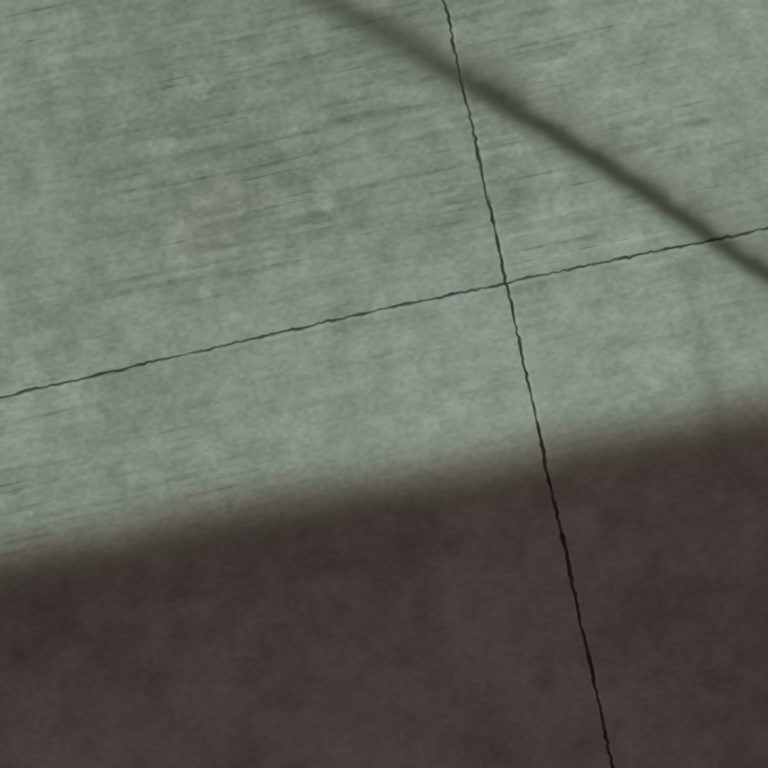
Give the GLSL for this texture, as a WebGL 2 fragment shader.

```glsl
#version 300 es
precision highp float;
// Weathered green concrete slabs with thin joints, a slanting bar shadow and a broad dark shade.

#define SLAB_LIGHT vec3(0.520, 0.572, 0.522)
#define SLAB_DULL vec3(0.455, 0.495, 0.450)
#define SHADE_WARM vec3(0.276, 0.245, 0.230)
#define SHADE_DEEP vec3(0.222, 0.194, 0.182)
#define BAR_COLOR vec3(0.225, 0.240, 0.200)
#define SHADE_SOFTNESS 0.050
#define JOINT_WIDTH 0.0015
#define STREAK_SLOPE 0.22
#define GRAIN 0.050

uniform vec2 u_resolution;
out vec4 fragColor;

float hash(vec2 p) {
    vec3 q = fract(p.xyx * vec3(0.1031, 0.1030, 0.0973));
    q += dot(q, q.yzx + 33.33);
    return fract((q.x + q.y) * q.z);
}

float noise(vec2 p) {
    vec2 cell = floor(p), f = fract(p);
    f = f * f * (3.0 - 2.0 * f);
    float low = mix(hash(cell), hash(cell + vec2(1, 0)), f.x);
    float high = mix(hash(cell + vec2(0, 1)), hash(cell + vec2(1, 1)), f.x);
    return mix(low, high, f.y);
}

// Layered noise centred on zero
float fbm(vec2 p) {
    float sum = 0.0, amp = 0.5;
    for (int i = 0; i < 5; i++) {
        sum += amp * (noise(p) - 0.5);
        p = mat2(0.8, 0.6, -0.6, 0.8) * p * 2.03 + 17.3;
        amp *= 0.5;
    }
    return sum;
}

// Soft round spot with separate radii
float spot(vec2 p, vec2 center, vec2 radius) {
    vec2 d = (p - center) / radius;
    return exp(-dot(d, d));
}

// Soft thin line from a signed distance
float line(float d, float halfWidth, float blur) {
    return 1.0 - smoothstep(halfWidth - blur, halfWidth + blur, abs(d));
}

void main() {
    vec2 uv = gl_FragCoord.xy / u_resolution;
    float blur = max(0.0016, 0.8 / min(u_resolution.x, u_resolution.y));
    vec2 along = vec2(uv.x + STREAK_SLOPE * uv.y, uv.y - STREAK_SLOPE * uv.x);

    // Surface noise: clouds, mottling, brushed streaks and fine grain
    float clouds = fbm(uv * 5.0 + 3.0);
    float mottle = fbm(uv * 34.0 + 41.0);
    float streak = noise(along * vec2(11.0, 130.0) + 9.0) - 0.5;
    float grain = noise(along * vec2(150.0, 220.0)) - 0.5;

    // Lit slab, duller toward the upper left and in worn patches
    float dull = 0.30 + 0.8 * clouds
        + 0.40 * spot(uv, vec2(0.22, 0.72), vec2(0.34, 0.24))
        + 0.35 * spot(uv, vec2(0.35, 1.0), vec2(0.35, 0.20))
        - 0.30 * spot(uv, vec2(0.62, 0.54), vec2(0.50, 0.10));
    vec3 color = mix(SLAB_LIGHT, SLAB_DULL, clamp(dull, 0.0, 1.0));
    color += vec3(0.012, 0.005, -0.010) * spot(uv, vec2(0.24, 0.69), vec2(0.16, 0.13));
    float worn = smoothstep(-0.15, 0.20, fbm(uv * 4.0 + 27.0));
    color += GRAIN * grain + 0.10 * mottle + 0.045 * streak * (0.4 + worn);

    // Fine broken scratches following the streaks, and pale flecks
    float scratch = noise(along * vec2(12.0, 210.0) + 70.0);
    float broken = noise(along * vec2(60.0, 130.0) + 12.0);
    color -= 0.07 * smoothstep(0.62, 0.95, scratch) * broken * (0.3 + worn);
    color += 0.05 * smoothstep(0.12, 0.30, fbm(uv * 26.0 + 55.0)) * worn;

    // Bar shadow: a gently bending band, softer at its upper end
    float run = uv.x - 0.423;
    float barY = 1.0 - 0.54 * run - 0.14 * run * run;
    float barDist = (uv.y - barY) * 0.85 + 0.010 * mottle;
    float barWidth = mix(0.021, 0.0150, smoothstep(0.0, 0.35, run));
    float bar = exp(-pow(abs(barDist) / barWidth, 2.0));
    float barDepth = mix(0.56, 0.88, smoothstep(0.05, 0.25, run));
    float halo = exp(-pow((barDist - 0.022) / 0.024, 2.0)) * smoothstep(0.0, 0.15, run);
    color = mix(color, vec3(0.41, 0.40, 0.36), 0.36 * halo);
    color = mix(color, BAR_COLOR + 0.04 * mottle, barDepth * bar);

    // Broad shade over the lower part with a warm, uneven penumbra
    float shadeEdge = 0.282 + 0.196 * uv.x + 0.020 * clouds;
    float depth = shadeEdge - uv.y + 0.022 * mottle;
    float shade = smoothstep(-SHADE_SOFTNESS, SHADE_SOFTNESS, depth);
    float deep = 0.32 + 1.1 * fbm(uv * 6.0 + 63.0)
        + 0.40 * exp(-pow((depth - 0.07) / 0.06, 2.0)) + 0.20 * smoothstep(0.65, 1.0, uv.x);
    vec3 shadeColor = mix(SHADE_WARM, SHADE_DEEP, clamp(deep, 0.0, 1.0));
    shadeColor += 0.055 * mottle + 0.020 * grain;
    shadeColor += vec3(0.006, 0.010, 0.002) * smoothstep(0.12, 0.0, depth);
    color = mix(color, shadeColor, shade);
    color += vec3(0.010, 0.0, -0.004) * shade * (1.0 - shade) * 4.0;

    // Faint vertical stain at the right
    float stain = spot(uv, vec2(0.925 - 0.20 * (uv.y - 0.5), 0.52), vec2(0.016, 0.13));
    color *= 1.0 - 0.08 * stain * (0.6 + noise(uv * 40.0));

    // Slab joints with ragged edges and a pale lip
    float wobble = 0.0024 * (noise(uv * 38.0) - 0.5) + 0.0026 * (noise(uv * 150.0) - 0.5);
    float crossDist = uv.y - (0.482 + 0.2395 * uv.x - 0.0185 * uv.x * uv.x) + wobble;
    float uprightDist = uv.x - (0.798 - 0.22 * uv.y) + wobble;
    float chip = 0.6 + 0.8 * noise(uv * 70.0 + 5.0);
    float crossJoint = line(crossDist, JOINT_WIDTH * chip, blur);
    float uprightJoint = line(uprightDist, JOINT_WIDTH * chip * (1.1 + 0.3 * shade), blur);
    float lip = line(uprightDist - 0.005, 0.0015, blur) + line(crossDist + 0.005, 0.0015, blur);
    color += 0.025 * lip * (1.0 - 0.7 * shade);
    color *= 1.0 - 0.46 * crossJoint * (0.45 + 0.55 * chip);
    vec3 jointColor = mix(vec3(0.20, 0.22, 0.18), vec3(0.09, 0.07, 0.065), shade);
    color = mix(color, jointColor, uprightJoint * clamp(0.55 + 0.35 * chip, 0.0, 1.0));

    fragColor = vec4(clamp(color, 0.0, 1.0), 1.0);
}
```
